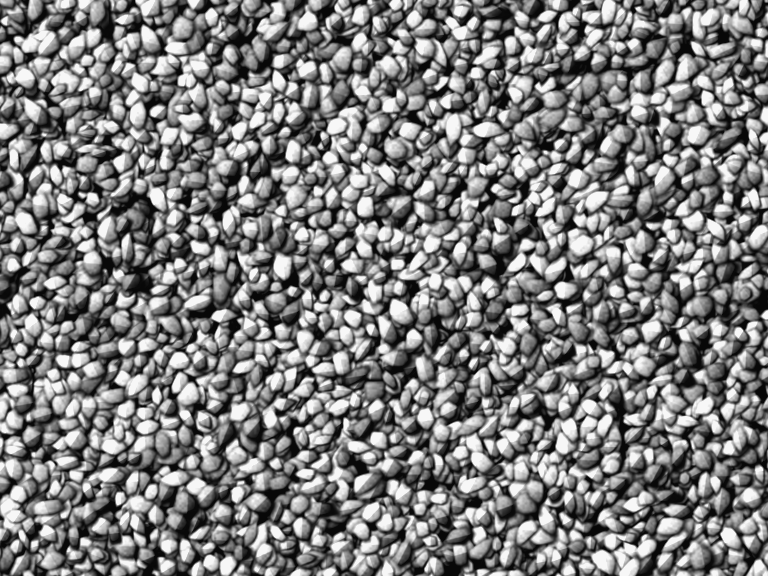
A Shadertoy shader for this texture:

```glsl
// Grey crushed gravel lit from the upper left: layers of scattered, faceted
// stones are painted from bottom to top, each one shading those beneath it.
// A fine grain is laid over the finished stones.

const float CELLS = 24.0;                 // scatter cells per canvas height
const int LAYERS = 6;
const int SIDES = 6;
const float TAU = 6.2831853;
const vec2 LIGHT = vec2(-0.76, 0.65);
const float GAP_TONE = 0.05;

// Four random values from a cell and a seed
vec4 hash4(vec2 cell, float seed) {
    vec4 p = fract(vec4(cell.xyx, seed + cell.y) * vec4(0.1031, 0.1030, 0.0973, 0.1099) + seed * 0.137);
    p += dot(p, p.wzxy + 33.33);
    return fract((p.xxyz + p.yzzw) * p.zywx);
}

vec2 direction(float angle) {
    return vec2(cos(angle), sin(angle));
}

vec2 rotate(vec2 p, float angle) {
    vec2 d = direction(angle);
    return vec2(d.x * p.x + d.y * p.y, d.x * p.y - d.y * p.x);
}

float valueNoise(vec2 p, float seed) {
    vec2 cell = floor(p), f = fract(p);
    f = f * f * (3.0 - 2.0 * f);
    float low = mix(hash4(cell, seed).x, hash4(cell + vec2(1, 0), seed).x, f.x);
    float high = mix(hash4(cell + vec2(0, 1), seed).x, hash4(cell + vec2(1, 1), seed).x, f.x);
    return mix(low, high, f.y);
}

// Convex outline with rounded corners: 0 at the centre, 1 on the rim
float outline(vec2 q, vec4 rnd) {
    float total = 0.0;
    for (int k = 0; k < SIDES; k++) {
        float side = float(k);
        float wobble = fract(rnd.x * 7.3 + side * (0.31 + rnd.y));
        float reach = mix(0.82, 1.15, fract(rnd.z * 5.7 + side * (0.43 + rnd.w)));
        float angle = TAU * (side + 0.7 * wobble) / float(SIDES);
        float x = max(dot(q, direction(angle)) / reach, 0.0);
        x *= x;
        x *= x;
        total += x * x;
    }
    return pow(total + 1e-9, 0.125);
}

// Tone of a stone surface: slope, one broken facet and a darker rim
float stoneTone(vec2 q, float rim, vec4 rnd) {
    vec2 facet = direction(TAU * rnd.y);
    float broken = smoothstep(-0.1, 0.12, dot(q, facet) - 0.4 * (rnd.z - 0.4));
    float tone = mix(0.47, 0.98, rnd.x);
    tone += 0.25 * dot(q, LIGHT);
    tone += 0.32 * broken * dot(facet, LIGHT);
    return clamp(tone - 0.24 * smoothstep(0.6, 1.05, rim), 0.06, 1.0);
}

// Paints one stone, and the shadow around it, over the tone below
float paintStone(float below, vec2 offset, vec2 cell, float seed, float blur) {
    vec4 form = hash4(cell, seed + 3.0);
    float radius = mix(0.25, 0.45, form.x);
    vec2 q = offset / radius;
    if (dot(q, q) > 7.5) return below;

    // Long axes mostly lean up to the right
    float lean = 1.13 + 2.6 * (form.y - 0.5);
    float stretch = mix(1.0, 1.42, form.z);
    vec2 local = rotate(q, lean) * vec2(1.0 / stretch, stretch);
    float rim = outline(local, hash4(cell, seed + 7.0));

    float away = 0.5 - 0.5 * dot(q, LIGHT) / (length(q) + 0.001);
    float shadow = (1.0 - smoothstep(0.95, 1.55, rim)) * mix(0.2, 0.88, away);
    float cover = 1.0 - smoothstep(1.0 - blur / radius, 1.0 + blur / radius, rim);
    float tone = stoneTone(q, rim, hash4(cell, seed + 11.0));
    return mix(below * (1.0 - shadow), tone, cover);
}

// One jittered layer of stones
float paintLayer(float below, vec2 p, float seed, float blur) {
    vec2 home = floor(p);
    float tone = below;
    for (int y = -1; y <= 1; y++) {
        for (int x = -1; x <= 1; x++) {
            vec2 cell = home + vec2(x, y);
            vec2 centre = cell + 0.5 + 0.8 * (hash4(cell, seed).xy - 0.5);
            // Keep the light fixed although each layer grid is turned
            tone = paintStone(tone, rotate(p - centre, -seed), cell, seed, blur);
        }
    }
    return tone;
}

void mainImage(out vec4 fragColor, in vec2 fragCoord) {
    vec2 uv = fragCoord / iResolution.y;
    float blur = max(0.07, CELLS / iResolution.y);

    float tone = GAP_TONE;
    for (int i = 0; i < LAYERS; i++) {
        float seed = 1.7 + 2.39 * float(i);
        vec2 p = rotate(uv * CELLS, seed) + 41.3 * float(i + 1);
        tone = paintLayer(tone, p, seed, blur);
    }

    // Fine grain and final contrast
    float grain = valueNoise(uv * 230.0, 5.0) - 0.5;
    tone += 0.14 * grain * smoothstep(0.0, 0.4, tone);
    tone = (tone - 0.5) * 1.1 + 0.52;
    fragColor = vec4(vec3(clamp(tone, 0.03, 0.97)), 1.0);
}
```
